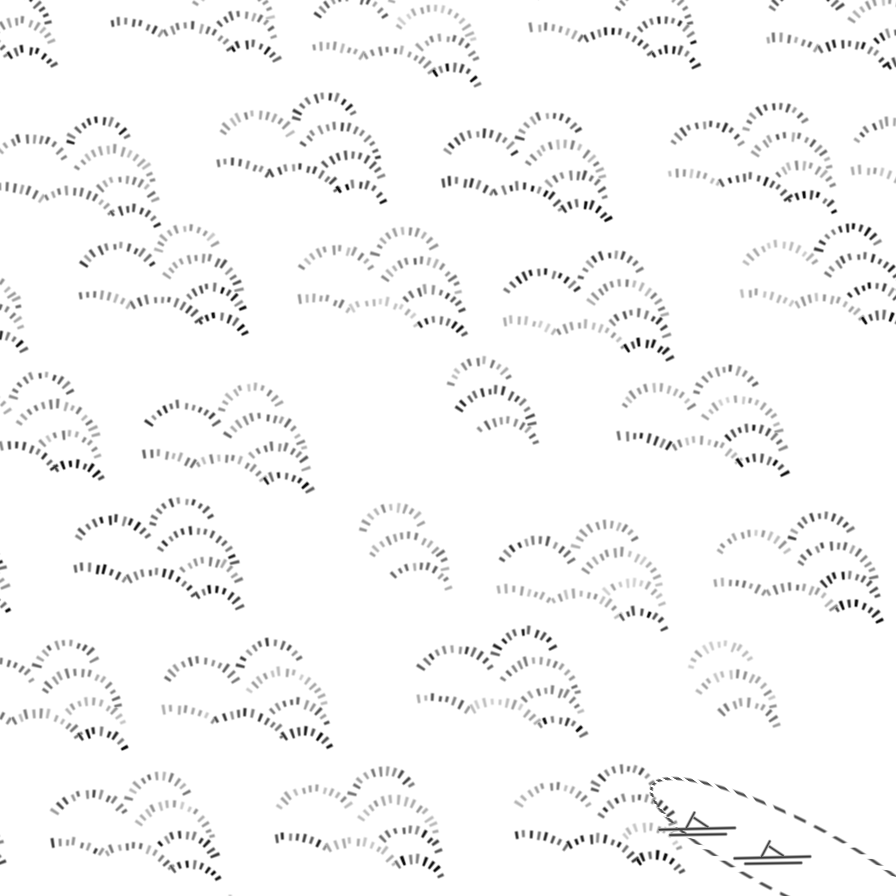
Give the GLSL for this pattern, as a WebGL 2 fragment shader.

```glsl
#version 300 es
precision highp float;

uniform vec2 u_resolution;
out vec4 outColor;

const vec3 PAPER = vec3(1.0);
const vec3 INK = vec3(0.06);

// Scatter of the clumps, in canvas units
const vec2 CELL = vec2(0.25, 0.15);
const vec2 JITTER = vec2(0.05, 0.04);
const vec2 CLUMP_BOUNDS = vec2(0.115, 0.085);
const float CLUMP_SCALE = 0.1;
const float PARTIAL_SHARE = 0.15;

// Pen ticks
const float TICK_PITCH = 0.0082;
const float TICK_HALF_WIDTH = 0.0016;
const vec2 TICK_HALF_LENGTH = vec2(0.0030, 0.0056);
const float SOFTNESS = 0.0015;

// Pond and boats
const vec2 POND_CENTER = vec2(0.885, 0.043);
const vec2 POND_RADII = vec2(0.176, 0.042);
const float POND_TILT = 0.47;
const float POND_DASHES = 44.0;
const vec2 BOAT_A = vec2(0.778, 0.073);
const vec2 BOAT_B = vec2(0.862, 0.041);

// Arcs of one clump: center x, center y, radius; then start and end angle
const int ARC_COUNT = 7;
const vec3 ARC[ARC_COUNT] = vec3[](
    vec3(-0.52, -0.09, 0.46), vec3(0.26, 0.22, 0.35), vec3(0.39, -0.22, 0.46),
    vec3(0.52, -0.47, 0.38), vec3(-0.82, -0.95, 0.78), vec3(-0.07, -0.77, 0.55),
    vec3(0.60, -0.755, 0.34));
const vec2 SPAN[ARC_COUNT] = vec2[](
    vec2(-1.0, 1.05), vec2(-1.2, 1.0), vec2(-1.0, 1.35), vec2(-0.75, 1.2),
    vec2(-0.12, 0.62), vec2(-0.55, 0.9), vec2(-0.7, 1.1));

float hash(vec3 v) {
    v = fract(v * vec3(0.1031, 0.1130, 0.0973));
    v += dot(v, v.yzx + 33.33);
    return fract((v.x + v.y) * v.z);
}

float stroke(float dist, float halfWidth) {
    return 1.0 - smoothstep(halfWidth - SOFTNESS, halfWidth + SOFTNESS, dist);
}

float segment(vec2 p, vec2 a, vec2 b) {
    vec2 ab = b - a;
    return length(p - a - ab * clamp(dot(p - a, ab) / dot(ab, ab), 0.0, 1.0));
}

// Row of uneven radial ticks along a circular arc; angle 0 points up
float tickArc(vec2 p, vec2 center, float radius, vec2 span, float seed) {
    vec2 q = p - center;
    float along = atan(q.x, q.y) * radius / TICK_PITCH;
    vec2 limits = floor(span * radius / TICK_PITCH);
    float id = clamp(floor(along), limits.x, limits.y);
    float shift = hash(vec3(id, seed, 1.0)) - 0.5;
    float size = hash(vec3(id, seed, 2.0));
    float strength = mix(0.45, 1.0, hash(vec3(id, seed, 3.0)));
    float across = abs(along - id - 0.5 - 0.3 * shift) * TICK_PITCH;
    float radial = abs(length(q) - radius + 0.003 * shift);
    float halfLength = mix(TICK_HALF_LENGTH.x, TICK_HALF_LENGTH.y, size);
    return strength * stroke(across, TICK_HALF_WIDTH) * stroke(radial, halfLength);
}

float clump(vec2 p, float seed) {
    bool partial = hash(vec3(seed, 4.0, 9.0)) < PARTIAL_SHARE;
    float ink = 0.0;
    for (int i = 0; i < ARC_COUNT; i++) {
        if (partial && (i == 0 || i > 3)) continue;
        float fade = mix(0.4, 1.05, hash(vec3(seed, float(i), 5.0)));
        if (i == ARC_COUNT - 1) fade = 1.15;
        vec3 arc = ARC[i] * CLUMP_SCALE;
        ink = max(ink, fade * tickArc(p, arc.xy, arc.z, SPAN[i], seed + float(i) * 17.0));
    }
    return ink;
}

vec2 toPond(vec2 p) {
    float c = cos(POND_TILT), s = sin(POND_TILT);
    return mat2(c, s, -s, c) * (p - POND_CENTER);
}

float pondShore(vec2 p) {
    vec2 q = toPond(p);
    vec2 unit = q / POND_RADII;
    float k = length(unit);
    float dist = abs(k * (k - 1.0) / max(length(unit / POND_RADII), 1e-4));
    float dash = abs(fract(atan(unit.y, unit.x) * POND_DASHES / 6.2832) - 0.5);
    return 0.75 * stroke(dist, 0.0016) * (1.0 - smoothstep(0.22, 0.36, dash));
}

float boat(vec2 p) {
    float hull = min(segment(p, vec2(-0.042, 0.001), vec2(0.042, 0.003)),
                     segment(p, vec2(-0.030, -0.005), vec2(0.032, -0.004)));
    float rig = min(segment(p, vec2(-0.012, 0.003), vec2(-0.003, 0.020)),
                    segment(p, vec2(-0.003, 0.014), vec2(0.012, 0.004)));
    return 0.85 * max(stroke(hull, 0.0014), stroke(rig, 0.0012));
}

void main() {
    vec2 p = gl_FragCoord.xy / min(u_resolution.x, u_resolution.y);
    float ink = max(pondShore(p), max(boat(p - BOAT_A), boat(p - BOAT_B)));

    // Clumps on staggered, jittered rows, kept clear of the pond
    for (int dy = -1; dy <= 1; dy++) {
        float row = floor(p.y / CELL.y) + float(dy);
        float stagger = 0.5 * mod(row, 2.0) + 0.3 * hash(vec3(row, 7.0, 2.0));
        for (int dx = -1; dx <= 1; dx++) {
            float col = floor(p.x / CELL.x - stagger) + float(dx);
            vec3 key = vec3(col + 20.0, row + 20.0, 6.0);
            vec2 offset = vec2(hash(key), hash(key.yxz + 3.0)) - 0.5;
            vec2 center = (vec2(col + stagger, row) + 0.5) * CELL + offset * JITTER;
            bool nearPond = length(toPond(center) / (POND_RADII + 0.06)) < 1.0;
            if (nearPond || any(greaterThan(abs(p - center), CLUMP_BOUNDS))) continue;
            ink = max(ink, clump(p - center, key.x * 13.0 + key.y * 71.0));
        }
    }
    outColor = vec4(mix(PAPER, INK, clamp(ink, 0.0, 1.0)), 1.0);
}
```
